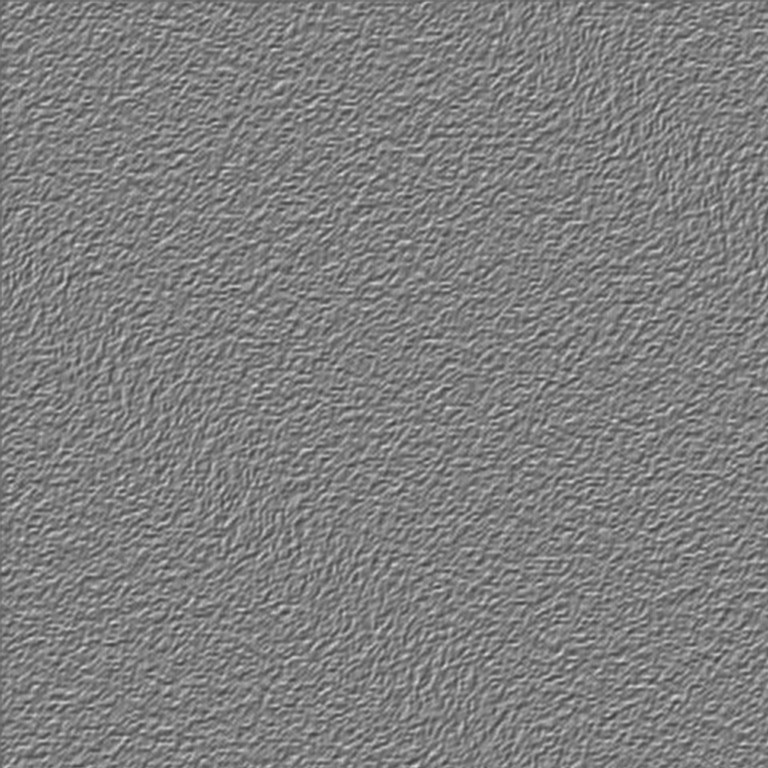
Give the GLSL for this texture, as a Shadertoy shader.

```glsl
// Fine grey embossed grain, slanted up to the right, with steeper diagonal bands.

float hash(vec2 cell) {
    uvec2 q = uvec2(ivec2(cell) + 4096) * uvec2(1597334673u, 3812015801u);
    uint n = (q.x ^ q.y) * 1597334673u;
    n = (n ^ (n >> 15)) * 2246822519u;
    n ^= n >> 13;
    return float(n >> 8) / 16777216.0;
}

float valueNoise(vec2 p) {
    vec2 cell = floor(p);
    vec2 f = fract(p);
    f = f * f * (3.0 - 2.0 * f);
    float low = mix(hash(cell), hash(cell + vec2(1, 0)), f.x);
    float high = mix(hash(cell + vec2(0, 1)), hash(cell + vec2(1, 1)), f.x);
    return mix(low, high, f.y);
}

// Surface height, smeared slightly along the grain
float height(vec2 p, vec2 along) {
    return 0.5 * (valueNoise(p + 0.45 * along) + valueNoise(p - 0.45 * along));
}

void mainImage(out vec4 fragColor, in vec2 fragCoord) {
    vec2 uv = fragCoord / iResolution.xy;

    // Grain direction turns steeper inside falling diagonal bands
    float fromBand = fract(uv.x + uv.y - 0.17) - 0.5;
    float band = exp(-fromBand * fromBand / 0.008);
    float angle = mix(0.45, 0.95, band);
    vec2 along = vec2(cos(angle), sin(angle));
    vec2 across = vec2(-along.y, along.x);

    // Relief: height difference across the grain
    vec2 p = uv * 240.0;
    float relief = height(p + 0.6 * across, along) - height(p - 0.6 * across, along);
    float grey = 0.495 + 0.37 * relief + 0.08 * relief * relief;

    // Thin shaded rim on the top and left sides
    float rim = 1.0 - smoothstep(0.001, 0.004, min(uv.x, 1.0 - uv.y));
    grey = mix(grey, 0.4, 0.6 * rim);

    fragColor = vec4(vec3(grey), 1.0);
}
```
